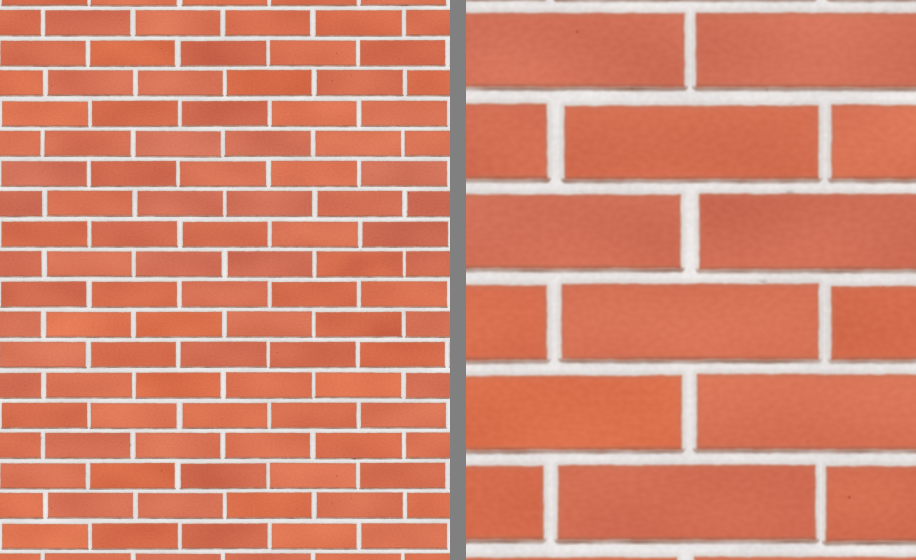
Left: the whole. Right: its middle third, enlarged.
A WebGL 2 fragment shader for this texture:

```glsl
#version 300 es
precision highp float;
uniform vec2 u_resolution;
out vec4 fragColor;

vec2 hash2(vec2 p) {
  vec3 h = fract(vec3(p.xyx) * vec3(0.1031, 0.1030, 0.0973));
  h += dot(h, h.yzx + 33.33);
  return fract((h.xx + h.yz) * h.zy);
}

// Gradient noise, roughly -0.7 to 0.7
float corner(vec2 cell, vec2 offset) {
  float angle = 6.2832 * hash2(cell).x;
  return dot(vec2(cos(angle), sin(angle)), offset);
}

float noise(vec2 p) {
  vec2 i = floor(p), f = fract(p);
  vec2 u = f * f * f * (f * (f * 6.0 - 15.0) + 10.0);
  vec2 e = vec2(0.0, 1.0);
  return mix(mix(corner(i, f), corner(i + e.yx, f - e.yx), u.x),
             mix(corner(i + e.xy, f - e.xy), corner(i + e.yy, f - e.yy), u.x), u.y);
}

float roundedBox(vec2 p, vec2 halfSize, float radius) {
  vec2 d = abs(p) - halfSize + radius;
  return length(max(d, 0.0)) + min(max(d.x, d.y), 0.0) - radius;
}

void main() {
  vec2 p = gl_FragCoord.xy / u_resolution.y;
  float soft = max(0.8 / u_resolution.y, 0.0013);

  // Running bond: alternate courses shift by half a brick
  vec2 cellSize = vec2(0.1607, 0.0539);
  vec2 grid = vec2(p.x / cellSize.x, (1.0 - p.y) / cellSize.y - 0.25);
  float row = floor(grid.y);
  grid.x += 0.5 * (1.0 - mod(row, 2.0)) + 0.01;
  vec2 course = hash2(vec2(mod(row, 14.0), 91.0)) - 0.5;
  grid.x += course.x * 0.03;
  vec2 id = mod(vec2(floor(grid.x), row), vec2(5.0, 14.0));
  vec2 q = (fract(grid) - 0.5) * cellSize * vec2(1.0, -1.0);

  // Each brick is laid slightly off its place, size and level
  vec2 place = hash2(id + 7.3) - 0.5;
  vec2 size = hash2(id + 31.7) - 0.5;
  vec2 tone = hash2(id + 58.1);
  q -= vec2(place.x * 0.0026, place.y * 0.001 + course.y * 0.0014);
  q.y += q.x * (tone.y - 0.5) * 0.01;
  vec2 surface = q + id * 3.17 + 11.0;
  vec2 halfSize = vec2(0.0761, 0.0223) + size * vec2(0.0016, 0.0008);
  float rough = 0.0005 * noise(surface * 70.0) + 0.0004 * noise(surface * 200.0);
  float dist = roundedBox(q, halfSize, 0.001) + rough;

  // Mortar: chalky grain and broad dirty patches
  float grain = noise(p * 300.0) + 0.6 * noise(p * 110.0 + 40.0);
  float patches = noise(p * 16.0 + 3.0);
  vec3 mortar = vec3(0.915, 0.9, 0.895) + 0.03 * grain + 0.05 * patches;

  // Shade on the mortar, strongest under a brick
  float contact = 1.0 - smoothstep(0.0, 0.0045, dist);
  float below = smoothstep(-0.002, 0.001, -q.y - halfSize.y);
  mortar = mix(mortar, vec3(0.80, 0.75, 0.72), contact * 0.45);
  float shadow = below * (1.0 - smoothstep(0.0008, 0.0034, dist));
  mortar = mix(mortar, vec3(0.62, 0.50, 0.45), shadow * (0.75 + 0.6 * noise(p * 45.0)));
  float pit = smoothstep(0.44, 0.6, noise(p * 75.0 + 9.0));
  mortar -= pit * contact * vec3(0.14, 0.15, 0.16);

  // Fired clay: a tint per brick that drifts across the wall
  float middle = exp(-pow((p.y - 0.64) / 0.14, 2.0));
  float warmth = clamp(0.25 + 0.75 * tone.x - 0.4 * middle, 0.0, 1.0);
  vec3 clay = mix(vec3(0.81, 0.433, 0.343), vec3(0.87, 0.45, 0.31), warmth);
  clay += (tone.y - 0.5) * vec3(0.045, 0.055, 0.05);

  // Soft clouds, sandy grain and rare scorches or specks
  clay += noise(surface * vec2(11.0, 20.0)) * vec3(0.05, 0.05, 0.04);
  clay += noise(p * 5.0 + 17.0) * vec3(0.03, 0.035, 0.03);
  clay += 0.022 * noise(surface * vec2(210.0, 290.0));
  float scorch = smoothstep(0.38, 0.5, size.x) * smoothstep(-0.1, 0.5, noise(surface * 13.0 + 5.0));
  clay -= scorch * vec3(0.07, 0.06, 0.03);
  float speck = smoothstep(0.58, 0.68, noise(surface * 115.0 + 23.0));
  clay -= speck * vec3(0.13, 0.1, 0.07);

  // Worn rim, a little darker along the lower edge
  float rim = smoothstep(-0.004, 0.0, dist);
  float lower = smoothstep(0.0032, 0.0002, q.y + halfSize.y + rough);
  clay = mix(clay, vec3(0.76, 0.48, 0.39), 0.5 * rim);
  clay = mix(clay, vec3(0.62, 0.37, 0.29), lower * (0.5 + 0.3 * noise(surface * 40.0)));

  float brick = 1.0 - smoothstep(-soft, soft, dist);
  fragColor = vec4(clamp(mix(mortar, clay, brick), 0.0, 1.0), 1.0);
}
```
